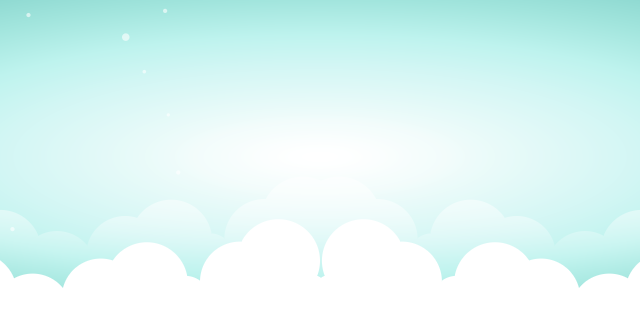
Write a Shadertoy shader that draws this background.

```glsl
// A mint sky with a broad white glow, drifting specks and two banks of cloud.
// The sky is an elliptical ramp; each bank is a mirrored union of circles,
// with the rear bank a shifted copy of the front one that fades downwards.

// Signed distance to a cloud bank; x is the distance from the mirror axis.
float cloudBank(vec2 p) {
    // Puffs: centre x, centre y, radius
    const vec3 puffs[8] = vec3[8](
        vec3(0.039, 0.076, 0.068), vec3(0.133, 0.185, 0.130),
        vec3(0.253, 0.120, 0.125), vec3(0.424, 0.060, 0.078),
        vec3(0.544, 0.115, 0.128), vec3(0.688, 0.070, 0.122),
        vec3(0.901, 0.023, 0.122), vec3(1.078, 0.083, 0.128));
    float d = p.y - 0.09;
    for (int i = 0; i < 8; i++) {
        d = min(d, length(p - puffs[i].xy) - puffs[i].z);
    }
    return d;
}

// Antialiased coverage of a signed distance
float coverage(float d) {
    return clamp(0.5 - d * iResolution.y, 0.0, 1.0);
}

// White centre, through pale aqua, to teal at the rim
vec3 skyColor(float r) {
    vec3 c = mix(vec3(1.0), vec3(0.945, 0.988, 0.984), smoothstep(0.0, 0.5, r));
    c = mix(c, vec3(0.825, 0.965, 0.957), clamp((r - 0.4) / 0.6, 0.0, 1.0));
    c = mix(c, vec3(0.745, 0.953, 0.933), clamp((r - 1.0) / 0.33, 0.0, 1.0));
    c = mix(c, vec3(0.635, 0.898, 0.867), clamp((r - 1.33) / 0.38, 0.0, 1.0));
    return mix(c, vec3(0.565, 0.855, 0.824), clamp((r - 1.71) / 0.27, 0.0, 1.0));
}

// Total coverage of the floating specks
float specks(vec2 p) {
    // Specks: centre x, centre y, radius
    const vec3 dots[7] = vec3[7](
        vec3(-0.911, 0.953, 0.0065), vec3(-0.484, 0.966, 0.0065),
        vec3(-0.607, 0.884, 0.0117), vec3(-0.549, 0.776, 0.0055),
        vec3(-0.474, 0.641, 0.0050), vec3(-0.443, 0.461, 0.0065),
        vec3(-0.961, 0.284, 0.0065));
    float cover = 0.0;
    for (int i = 0; i < 7; i++) {
        cover = max(cover, coverage(length(p - dots[i].xy) - dots[i].z));
    }
    return cover;
}

void mainImage(out vec4 fragColor, in vec2 fragCoord) {
    // Height runs from 0 to 1, x is zero at the middle
    vec2 p = (fragCoord - vec2(0.5 * iResolution.x, 0.0)) / iResolution.y;
    vec2 mirrored = vec2(abs(p.x - 0.003), p.y);

    // Sky and glow
    vec3 color = skyColor(length((p - vec2(0.0, 0.51)) / vec2(1.0, 0.286)));

    // Rear bank, fading towards its base
    float rear = coverage(cloudBank(mirrored + vec2(0.076, -0.133)));
    color = mix(color, vec3(1.0), rear * 0.5 * smoothstep(0.12, 0.40, p.y));

    // Specks
    color = mix(color, vec3(1.0), 0.6 * specks(p));

    // Front bank
    color = mix(color, vec3(1.0), coverage(cloudBank(mirrored)));

    fragColor = vec4(color, 1.0);
}
```
